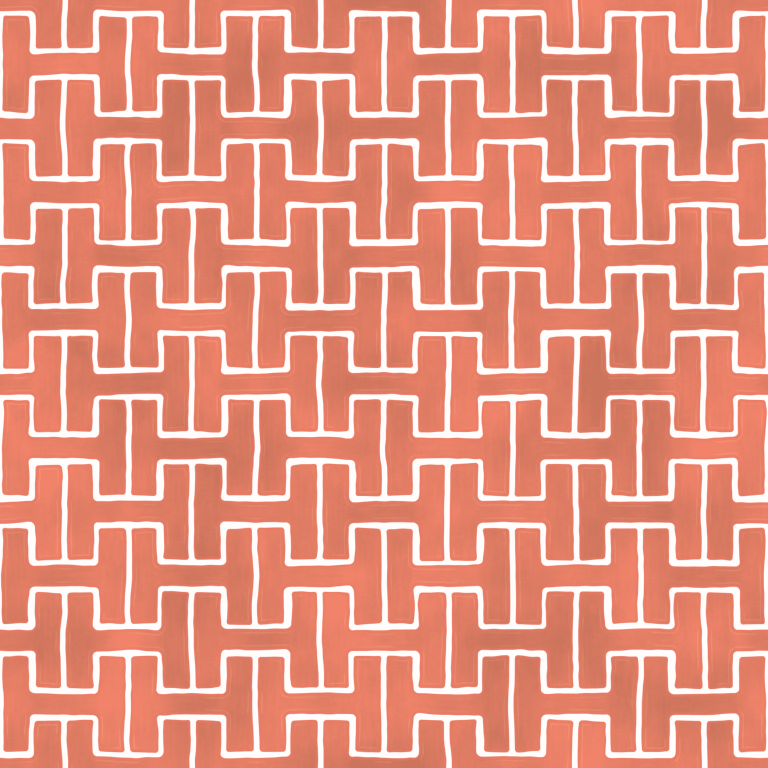
Reproduce this pattern procedurally as a WebGL 1 fragment shader.

```glsl
precision highp float;

uniform vec2 u_resolution;

const float UNITS = 12.0;  // half-repeats per side: six tiles across and down
const vec3 GROUT = vec3(1.0, 0.99, 0.99);
const vec3 CLAY_DARK = vec3(0.80, 0.453, 0.362);
const vec3 CLAY_LIGHT = vec3(0.94, 0.515, 0.415);
const vec3 CLAY_RIM = vec3(0.93, 0.475, 0.385);

float hash(vec2 p) {
  vec3 q = fract(p.xyx * 0.1031);
  q += dot(q, q.yzx + 33.33);
  return fract((q.x + q.y) * q.z);
}

// Value noise on the unit grid, scaled by whole numbers so it wraps.
float wrapNoise(vec2 p, vec2 scale, float seed) {
  vec2 period = UNITS * scale;
  p *= scale;
  vec2 i = floor(p);
  vec2 f = p - i;
  f = f * f * (3.0 - 2.0 * f);
  vec2 a = mod(i, period) + seed;
  vec2 b = mod(i + 1.0, period) + seed;
  return mix(mix(hash(a), hash(vec2(b.x, a.y)), f.x),
             mix(hash(vec2(a.x, b.y)), hash(b), f.x), f.y);
}

float cloud(vec2 p, float seed) {
  float sum = 0.0;
  float weight = 0.5;
  float scale = 1.0;
  for (int i = 0; i < 4; i++) {
    sum += weight * wrapNoise(p, vec2(scale), seed + float(i) * 17.0);
    weight *= 0.5;
    scale *= 2.0;
  }
  return sum / 0.9375;
}

float roundBox(vec2 p, vec2 halfSize, float radius) {
  vec2 d = abs(p) - halfSize + radius;
  return length(max(d, 0.0)) + min(max(d.x, d.y), 0.0) - radius;
}

// Union whose inner corners are filled with an arc.
float filletUnion(float a, float b, float radius) {
  vec2 inside = max(radius - vec2(a, b), 0.0);
  return max(radius, min(a, b)) - length(inside);
}

// Two upright legs joined by a crossbar.
float barbell(vec2 p) {
  p = abs(p);
  float leg = roundBox(p - vec2(0.75, 0.0), vec2(0.206, 0.747), 0.045);
  float bar = roundBox(p, vec2(0.75, 0.165), 0.0);
  return filletUnion(leg, bar, 0.075);
}

// Distance, leg mask and tint of one lattice of tiles.
vec3 tileLayer(vec2 p, vec2 center, float seed) {
  vec2 wobble = vec2(wrapNoise(p, vec2(2.0), seed), wrapNoise(p, vec2(2.0), seed + 31.0));
  vec2 ripple = vec2(wrapNoise(p, vec2(7.0), seed + 5.0), wrapNoise(p, vec2(7.0), seed + 47.0));
  p += (wobble - 0.5) * 0.045 + (ripple - 0.5) * 0.014;

  vec2 cell = (p - center + 1.0) * 0.5;
  vec2 id = mod(floor(cell), UNITS * 0.5);
  vec2 local = fract(cell) * 2.0 - 1.0;
  float leg = smoothstep(0.45, 0.6, abs(local.x));
  float tint = mix(hash(id + seed), hash(id + seed + 60.0 + sign(local.x) * 9.0), leg);
  return vec3(barbell(local), leg, tint);
}

vec3 paintClay(vec2 p, vec3 tile) {
  // Blotchy wash, with brush grain following each limb.
  float wash = (cloud(p, 3.0) - 0.5) * 1.5;
  float across = wrapNoise(p, vec2(3.0, 24.0), 71.0);
  float upright = wrapNoise(p, vec2(24.0, 3.0), 83.0);
  float grain = mix(across, upright, tile.y) - 0.5;
  float speck = wrapNoise(p, vec2(32.0), 97.0) - 0.5;
  float tone = 0.5 + wash + (tile.z - 0.5) * 0.35 + grain * 0.16 + speck * 0.16;
  vec3 color = mix(CLAY_DARK, CLAY_LIGHT, clamp(tone, 0.0, 1.0));

  // Warm rim and a broken hairline inside it.
  float rim = smoothstep(-0.06, -0.005, tile.x);
  color = mix(color, CLAY_RIM, rim * 0.65);
  float worn = smoothstep(0.45, 0.75, wrapNoise(p, vec2(3.0), 113.0));
  float hairline = 1.0 - smoothstep(0.004, 0.02, abs(tile.x + 0.065));
  return color + hairline * worn * vec3(0.025, 0.04, 0.035);
}

void main() {
  vec2 p = gl_FragCoord.xy / u_resolution * UNITS;
  vec3 evenTile = tileLayer(p, vec2(0.0), 11.0);
  vec3 oddTile = tileLayer(p, vec2(1.0), 151.0);
  vec3 tile = evenTile.x < oddTile.x ? evenTile : oddTile;

  float soft = max(0.8 * UNITS / u_resolution.y, 0.012);
  float coverage = 1.0 - smoothstep(-soft, soft, tile.x);
  gl_FragColor = vec4(mix(GROUT, paintClay(p, tile), coverage), 1.0);
}
```
